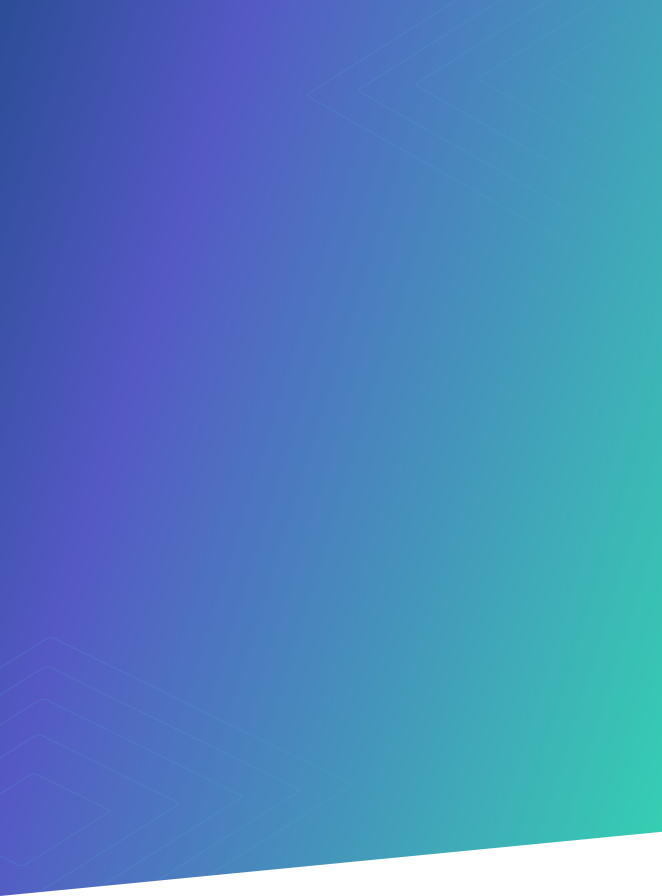
Reproduce this background procedurally as a WebGL 2 fragment shader.

```glsl
#version 300 es
precision highp float;
// Diagonal blue-violet-teal gradient with nested rhombus outlines above a slanted white base.

#define GRADIENT_TILT 0.31   // downward share of the gradient axis
#define VIOLET_STOP 0.28     // position of the violet ridge
#define TEAL_STOP 1.03       // position of the teal end
#define BASE_SLOPE 0.097     // rise of the white base
#define RING_COUNT 5
#define CORNER_RADIUS 0.004
#define LINE_WIDTH 0.0014
#define LINE_STRENGTH 0.2

uniform vec2 u_resolution;
out vec4 fragColor;

const vec3 NAVY = vec3(0.17, 0.30, 0.59);
const vec3 VIOLET = vec3(0.33, 0.35, 0.77);
const vec3 TEAL = vec3(0.21, 0.81, 0.70);
const vec3 LINE_COLOR = vec3(0.30, 0.66, 0.80);

vec3 gradient(vec2 p) {
    float t = p.x + GRADIENT_TILT * (1.0 - p.y);
    vec3 color = mix(NAVY, VIOLET, clamp(t / VIOLET_STOP, 0.0, 1.0));
    return mix(color, TEAL, clamp((t - VIOLET_STOP) / (TEAL_STOP - VIOLET_STOP), 0.0, 1.0));
}

// Signed distance to a softly rounded parallelogram, in edge-normal coordinates
float roundedBox(vec2 q, vec2 halfSize) {
    vec2 d = abs(q) - halfSize + CORNER_RADIUS;
    return length(max(d, 0.0)) + min(max(d.x, d.y), 0.0) - CORNER_RADIUS;
}

// Coverage of concentric outlines; slopes describe the two edge directions
float nestedRhombi(vec2 p, vec2 center, vec2 slopes, vec2 extent, float px) {
    vec2 o = p - center;
    vec2 normalScale = inversesqrt(1.0 + slopes * slopes);
    vec2 q = (o.y + vec2(-slopes.x, slopes.y) * o.x) * normalScale;
    float coverage = 0.0;
    for (int i = 0; i < RING_COUNT; i++) {
        float k = float(i);
        float size = 1.0 - 0.15 * k - 0.009 * k * k;
        float d = abs(roundedBox(q, extent * normalScale * size));
        float line = clamp((0.5 * (LINE_WIDTH + px) - d) / px, 0.0, 1.0);
        coverage = max(coverage, line * min(1.0, LINE_WIDTH / px));
    }
    return coverage;
}

void main() {
    float px = 1.0 / u_resolution.y;
    vec2 p = gl_FragCoord.xy * px;
    vec3 color = gradient(p);

    // Outlines in the upper right and lower left corners
    float lines = nestedRhombi(p, vec2(0.702, 0.928), vec2(0.63, 0.565), vec2(0.193, 0.238), px);
    lines = max(lines, nestedRhombi(p, vec2(0.031, 0.085), vec2(0.63, 0.49), vec2(0.189, 0.217), px));
    color = mix(color, LINE_COLOR, LINE_STRENGTH * lines);

    // Slanted white base
    float base = clamp((BASE_SLOPE * p.x - p.y) / px + 0.5, 0.0, 1.0);
    fragColor = vec4(mix(color, vec3(1.0), base), 1.0);
}
```
